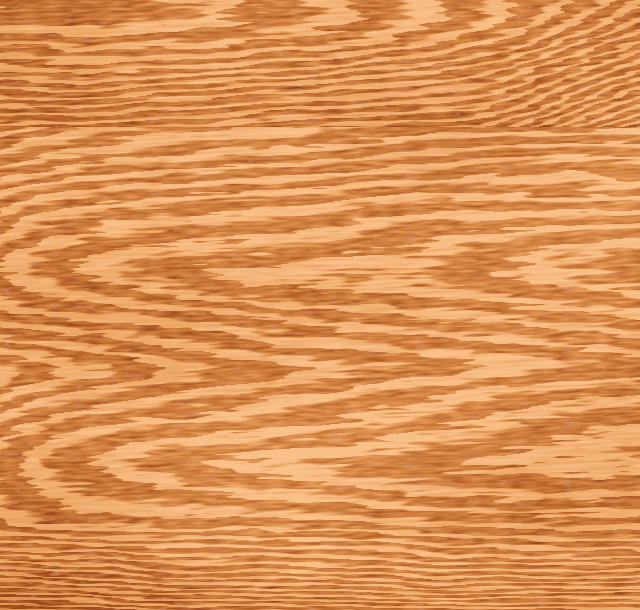
Write a WebGL 1 fragment shader that draws this texture.

```glsl
precision highp float;
// Two oiled oak boards with horizontal grain and nested cathedral arches.
// Growth rings are contours of a smooth height field; stretched gradient
// noise breaks them into short crisp pore dashes over fibres and shading.

#define SEAM_Y 0.792
#define RING_DENSITY 43.0
#define ARCH_DEPTH 4.4
#define FRAY 0.30
#define DASH_BREAKUP 0.50
#define RING_CONTRAST 0.50
#define PORE_CONTRAST 0.30
#define FIBRE_CONTRAST 0.15
#define BROAD_CONTRAST 0.15
#define PALE_TONE 0.88
#define EDGE_SHADE 0.22

uniform vec2 u_resolution;

vec2 hashGradient(vec2 cell) {
  vec2 k = vec2(dot(cell, vec2(127.1, 311.7)), dot(cell, vec2(269.5, 183.3)));
  return 2.0 * fract(sin(k) * 43758.55) - 1.0;
}

// Gradient noise, roughly -1 to 1
float noise(vec2 p) {
  vec2 i = floor(p), f = p - i;
  vec2 u = f * f * f * (f * (f * 6.0 - 15.0) + 10.0);
  vec2 e = vec2(0.0, 1.0);
  float a = dot(hashGradient(i), f);
  float b = dot(hashGradient(i + e.yx), f - e.yx);
  float c = dot(hashGradient(i + e.xy), f - e.xy);
  float d = dot(hashGradient(i + e.yy), f - e.yy);
  return 1.5 * mix(mix(a, b, u.x), mix(c, d, u.x), u.y);
}

float smoothMin(float a, float b, float k) {
  float h = clamp(0.5 + 0.5 * (b - a) / k, 0.0, 1.0);
  return mix(b, a, h) - k * h * (1.0 - h);
}

// Rounded distance from the centre line of an arch
float archDistance(float y, float centre, float roundness) {
  return length(vec2(y - centre, roundness));
}

// Lower board: two arches that open to the right
float lowerRings(vec2 p) {
  float x = max(p.x, 0.0);
  float upperArch = archDistance(p.y, 0.56, 0.07);
  float lowerArch = archDistance(p.y, 0.22 + 0.05 * x, 0.10);
  float rings = RING_DENSITY * smoothMin(upperArch, lowerArch, 0.03);
  rings += 130.0 * pow(max(0.13 - p.y, 0.0), 1.4);
  return rings - ARCH_DEPTH * sqrt(x + 0.04);
}

// Upper board: tighter arches that open to the left and climb at the right
float upperRings(vec2 p) {
  float centre = 0.98 + 0.06 * smoothstep(0.75, 1.1, p.x);
  return 76.0 * archDistance(p.y, centre, 0.07) + 5.0 * p.x * p.x;
}

// Dark porous part of each ring: crisp on one side, fading on the other
float ringBand(float rings) {
  float f = fract(rings);
  return smoothstep(0.0, 0.16, f) * (1.0 - smoothstep(0.34, 0.95, f));
}

vec3 woodColor(float tone) {
  vec3 c = mix(vec3(0.61, 0.29, 0.11), vec3(0.71, 0.38, 0.165), smoothstep(0.0, 0.16, tone));
  c = mix(c, vec3(0.805, 0.485, 0.235), smoothstep(0.14, 0.36, tone));
  c = mix(c, vec3(0.88, 0.58, 0.32), smoothstep(0.34, 0.54, tone));
  c = mix(c, vec3(0.93, 0.66, 0.41), smoothstep(0.52, 0.72, tone));
  return mix(c, vec3(0.975, 0.755, 0.54), smoothstep(0.70, 0.96, tone));
}

void main() {
  vec2 p = gl_FragCoord.xy / u_resolution.y;
  float edge = gl_FragCoord.x / u_resolution.x;
  float upper = step(SEAM_Y, p.y);
  vec2 q = p + upper * vec2(3.7, 5.3);

  // Slow bends of the grain
  vec2 bent = p;
  bent.y += 0.013 * noise(q * vec2(2.4, 5.0)) + 0.004 * noise(q * vec2(9.0, 24.0));

  // Frayed rings of uneven spacing
  float rings = mix(lowerRings(bent), upperRings(bent), upper);
  float slanted = q.y - 0.04 * q.x;
  rings += 0.7 * noise(q * vec2(1.9, 11.0));
  rings += FRAY * noise(vec2(q.x * 8.0, slanted * 110.0));
  rings += 0.6 * FRAY * noise(vec2(q.x * 20.0, slanted * 190.0) + 7.0);

  // Pores cut the bands into dashes, long fibres run everywhere
  float pore = noise(vec2(q.x * 30.0, slanted * 205.0) + 13.0);
  float dash = noise(vec2(q.x * 17.0, slanted * 150.0) + 43.0);
  float fibre = noise(vec2(q.x * 9.0, slanted * 180.0) + 57.0);
  float broad = noise(q * vec2(1.6, 5.0) + 83.0);
  float weight = ringBand(rings) + 0.22 * noise(q * vec2(2.5, 14.0) + 31.0);
  float band = smoothstep(0.24, 0.70, weight + DASH_BREAKUP * dash);

  float tone = PALE_TONE - RING_CONTRAST * band;
  tone += PORE_CONTRAST * pore * (0.25 + 0.75 * band);
  tone += FIBRE_CONTRAST * fibre + BROAD_CONTRAST * broad;

  // Darker left side, lower corner and seam
  float corner = smoothstep(0.4, 0.0, edge) * (0.4 + 0.6 * smoothstep(0.4, 0.0, p.y));
  tone -= EDGE_SHADE * (corner + 0.5 * smoothstep(0.12, 0.0, p.y) + 0.3 * upper);
  float seam = (p.y - SEAM_Y) / 0.0025;
  tone -= 0.12 * exp(-seam * seam);

  // Dull mauve flecks where the pores catch light
  float fleck = smoothstep(0.2, 0.6, noise(vec2(q.x * 50.0, slanted * 170.0) + 101.0));
  vec3 color = mix(woodColor(tone), vec3(0.80, 0.54, 0.37), 0.6 * fleck * band);
  gl_FragColor = vec4(clamp(color, 0.0, 1.0), 1.0);
}
```
